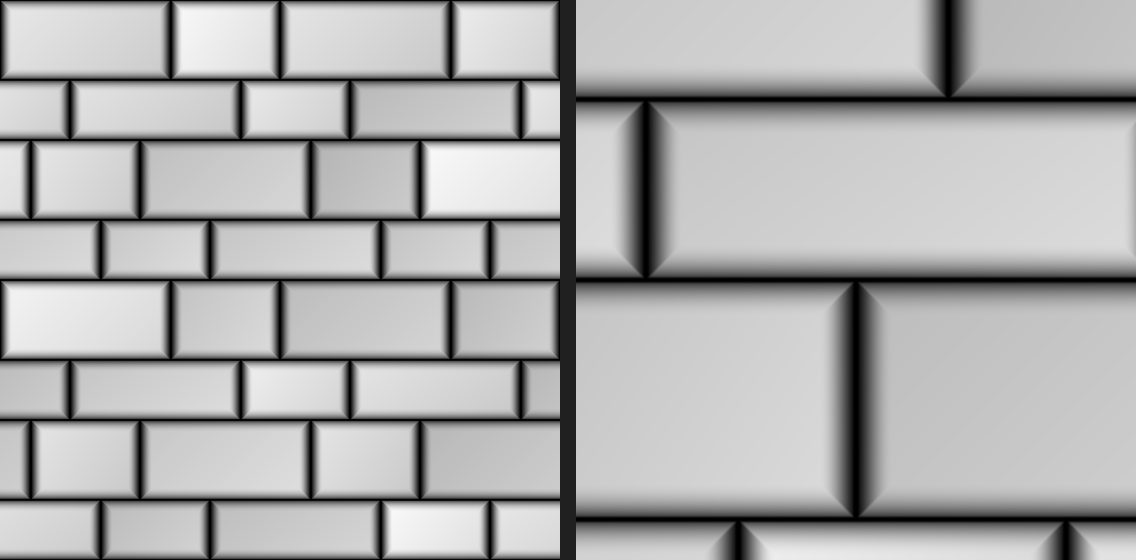
Left: the whole. Right: its middle third, enlarged.
Give the GLSL for this pattern, as a Shadertoy shader.

```glsl
// Bevelled grey bricks: alternating tall and short courses of wide and narrow
// bricks, each course shifted a quarter period. Every brick has a hashed tone,
// a soft diagonal sheen and mitred edges that darken into thin black joints.

float hash(vec2 p) {
    return fract(sin(dot(p, vec2(127.1, 311.7))) * 43758.5453);
}

// Splits a unit period at 'ratio'; returns (position in part, part size, part index).
vec3 splitPeriod(float x, float ratio) {
    float second = step(ratio, x);
    return vec3(x - second * ratio, mix(ratio, 1.0 - ratio, second), second);
}

void mainImage(out vec4 fragColor, in vec2 fragCoord) {
    vec2 uv = fragCoord / iResolution.xy;
    float pixel = 1.0 / min(iResolution.x, iResolution.y);

    // Courses counted from the top: four pairs of tall and short
    float y = (1.0 - uv.y) * 4.0;
    vec3 course = splitPeriod(fract(y), 0.57);
    float row = mod(floor(y), 4.0) * 2.0 + course.z;

    // Two wide-narrow pairs across, shifted by course
    float x = uv.x * 2.0 - row * 0.25;
    vec3 brick = splitPeriod(fract(x), 0.61);
    float column = mod(floor(x), 2.0) * 2.0 + brick.z;

    vec2 size = vec2(brick.y / 2.0, course.y / 4.0);
    vec2 local = vec2(brick.x / 2.0, course.x / 4.0);
    vec2 edge = min(local, size - local);

    // Face tone: dark bricks brighten to the lower right, light ones dim
    vec2 id = vec2(column, row);
    float light = step(0.52, hash(id + 3.7));
    float start = mix(0.70, 0.89, light) + hash(id + 11.3) * mix(0.08, 0.10, light);
    float sheen = dot(local / size, vec2(0.68, 0.32));
    float tone = start + mix(0.10, -0.12, light) * sheen;

    // Mitred bevel: side edges fall off darker than top and bottom
    vec2 rise = sin(clamp(edge / 0.022, 0.0, 1.0) * 1.5708);
    float mitre = smoothstep(-1.0, 1.0, (edge.x - edge.y) / max(pixel, 0.0015));
    float bevel = mix(pow(rise.x, 1.2), pow(rise.y, 0.6), mitre);

    // Thin black joint
    float joint = smoothstep(0.0003, 0.0022 + 0.5 * pixel, min(edge.x, edge.y));

    fragColor = vec4(vec3(tone * bevel * joint), 1.0);
}
```
